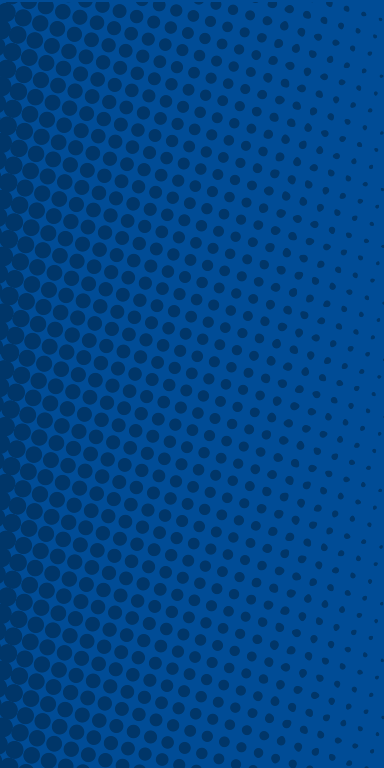
Write a WebGL 2 fragment shader that draws this background.

```glsl
#version 300 es
precision highp float;
// Halftone fade: a tilted square lattice of dark blue dots on a blue ground.
// Dots merge at the left edge and shrink to small, slightly pointed specks
// at the right; each pixel takes the nearest dot edge in a 3x3 neighbourhood.

uniform vec2 u_resolution;
out vec4 fragColor;

const vec3 GROUND = vec3(0.0, 0.30, 0.59);
const vec3 INK = vec3(0.0, 0.21, 0.41);

// Lattice measures, in canvas heights from the upper left corner.
const float SPACING = 0.02336;
const float TILT = 0.3103;
const vec2 ANCHOR = vec2(0.2409, 0.3607);
const float TOP_TRIM = 0.0025;

float hash(vec2 p) {
    return fract(sin(dot(p, vec2(127.1, 311.7))) * 43758.5453);
}

mat2 rotation(float angle) {
    float c = cos(angle), s = sin(angle);
    return mat2(c, s, -s, c);
}

// Dot radius in lattice cells; t runs from 0 at the left to 1 at the right.
float dotRadius(float t) {
    float area = 0.2305 - 0.2692 * t + 0.0459 * t * t;
    return sqrt(max(area, 0.003)) + 0.095 * exp(-32.0 * t);
}

// Signed distance to a disc with one soft corner in the given direction.
float speckDistance(vec2 p, float radius, float angle, float corner) {
    vec2 direction = vec2(cos(angle), sin(angle));
    float facing = max(dot(p, direction) / max(length(p), 1e-4), 0.0);
    return length(p) - radius * (1.0 + corner * pow(facing, 6.0));
}

// Distance, in cells, from a lattice position to the nearest dot edge.
float halftoneDistance(vec2 cellPos, mat2 turn, float canvasWidth) {
    vec2 base = floor(cellPos + 0.5);
    float nearest = 10.0;
    for (int j = -1; j <= 1; j++) {
        for (int i = -1; i <= 1; i++) {
            vec2 cell = base + vec2(i, j);
            vec2 center = ANCHOR + turn * cell * SPACING;
            float t = clamp(center.x / canvasWidth, 0.0, 1.0);
            float angle = 6.2832 * hash(cell);
            float corner = 0.3 * smoothstep(0.6, 0.8, t);
            float d = speckDistance(cellPos - cell, dotRadius(t), angle, corner);
            nearest = min(nearest, d);
        }
    }
    return nearest;
}

void main() {
    float height = u_resolution.y;
    vec2 pos = vec2(gl_FragCoord.x, height - gl_FragCoord.y) / height;
    float pixel = 1.0 / height;

    // Rotate into the lattice, where neighbouring dots are one unit apart.
    mat2 turn = rotation(TILT);
    vec2 cellPos = transpose(turn) * (pos - ANCHOR) / SPACING;
    float d = halftoneDistance(cellPos, turn, u_resolution.x / height) * SPACING;

    // Smooth dot edges and the thin bare strip along the top.
    float ink = 1.0 - smoothstep(-0.6 * pixel, 0.6 * pixel, d);
    ink *= smoothstep(-0.5 * pixel, 0.5 * pixel, pos.y - TOP_TRIM);

    fragColor = vec4(mix(GROUND, INK, ink), 1.0);
}
```
